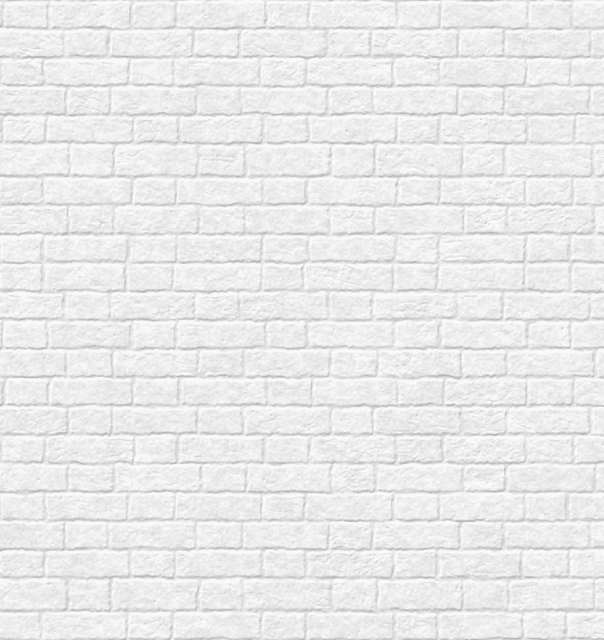
This texture is drawn by a Shadertoy shader. Its source:

```glsl
// Whitewashed brick wall: alternating long and short bricks, lit from above.

const float COURSES = 22.0;             // courses down the canvas; one is the unit
const float COURSE_PITCH = 0.9855;      // height of a common course
const float TALL_EXTRA = 0.16;          // added height of the two tall courses
const vec2  TALL_TOPS = vec2(4.93, 19.87);
const float PAIR_WIDTH = 4.525;         // one long plus one short brick
const float LONG_SHARE = 0.658;         // part of the pair taken by the long brick
const vec2  BOND_START = vec2(1.55, 3.80); // first long brick in the two bond rows
const float BOND_BREAK = 9.0;           // course that repeats the bond of the one above
const float JOINT_HALF = 0.045;
const float CORNER = 0.08;
const float EDGE_SOFT = 0.045;
const vec2  TO_LIGHT = vec2(-0.030, -0.065);
const float BRICK_TONE = 0.931;
const float MORTAR_TONE = 0.898;
const float SHADOW_GAIN = 0.165;
const float SHINE_GAIN = 0.12;
const float GRAIN_TONE = 0.10;          // mottling of the paint
const float SPECK_TONE = 0.045;         // finest roughness of the paint
const float STAIN_TONE = 0.018;         // broad mottling of the paint
const float BRICK_VARIATION = 0.012;

float hash(vec2 p) {
    vec3 a = fract(p.xyx * 0.1031);
    a += dot(a, a.yzx + 33.33);
    return fract((a.x + a.y) * a.z);
}

float noise(vec2 p) {
    vec2 i = floor(p), f = fract(p);
    f = f * f * (3.0 - 2.0 * f);
    return mix(mix(hash(i), hash(i + vec2(1, 0)), f.x),
               mix(hash(i + vec2(0, 1)), hash(i + vec2(1, 1)), f.x), f.y);
}

float fbm(vec2 p) {
    float sum = 0.0, amp = 0.5;
    for (int i = 0; i < 4; i++) {
        sum += amp * noise(p);
        p = mat2(1.6, 1.2, -1.2, 1.6) * p + 7.3;
        amp *= 0.5;
    }
    return sum;
}

// Signed distance to the nearest brick (negative inside) and its id.
float brickDistance(vec2 q, out vec2 id) {
    vec2 tall = clamp((q.y - TALL_TOPS) / (COURSE_PITCH + TALL_EXTRA), 0.0, 1.0);
    float v = (q.y - TALL_EXTRA * (tall.x + tall.y)) / COURSE_PITCH;
    float row = floor(v);
    float bond = mod(row + step(BOND_BREAK, row), 2.0);
    float start = mix(BOND_START.x, BOND_START.y, bond) + 0.22 * (hash(vec2(row, 3.0)) - 0.5);
    float u = (q.x - start) / PAIR_WIDTH;
    u += 0.03 * (noise(vec2(u * 2.0, row * 7.0)) - 0.5);
    float pair = floor(u), w = fract(u);
    float split = LONG_SHARE + 0.02 * (hash(vec2(pair, row + 40.0)) - 0.5);
    float isShort = step(split, w);
    id = vec2(pair * 2.0 + isShort, row);

    vec2 span = mix(vec2(0.0, split), vec2(split, 1.0), isShort);
    vec2 center = vec2(0.5 * (span.x + span.y), 0.5);
    vec2 halfSize = vec2(0.5 * (span.y - span.x) * PAIR_WIDTH, 0.5 * COURSE_PITCH);
    halfSize -= JOINT_HALF + 0.03 * vec2(hash(id + 11.0), hash(id + 23.0));
    vec2 local = (vec2(w, fract(v)) - center) * vec2(PAIR_WIDTH, COURSE_PITCH);
    vec2 e = abs(local) - halfSize + CORNER;
    return length(max(e, 0.0)) + min(max(e.x, e.y), 0.0) - CORNER;
}

// Height of the painted surface; also returns brick coverage and id.
float wallHeight(vec2 q, float pixel, out float cover, out vec2 id) {
    vec2 wobble = vec2(noise(q * 1.7), noise(q * 1.7 + 50.0)) - 0.5;
    vec2 ragged = vec2(noise(q * 8.0 + 20.0), noise(q * 8.0 + 80.0)) - 0.5;
    float d = brickDistance(q + 0.07 * wobble + 0.06 * ragged, id);
    // Paint fills parts of the joints, so edges fade in and out.
    float soft = max(EDGE_SOFT, pixel) * (0.8 + 0.9 * noise(q * 2.6 + 33.0));
    cover = 1.0 - smoothstep(-soft, soft, d);
    float fill = 0.5 * smoothstep(0.35, 0.85, noise(q * 2.2 + 70.0));

    float rough = 0.3 + 0.7 * hash(id + 5.0);
    float grain = 0.35 * fbm(q * 4.0) + 0.30 * noise(q * 12.0);
    // Tooled creases lean a different way on each brick.
    float lean = 0.9 * (hash(id + 31.0) - 0.5);
    vec2 along = vec2(q.x + lean * q.y, q.y - lean * q.x);
    float ridge = 1.0 - abs(2.0 * fbm(along * vec2(1.4, 3.2) + id * 3.7) - 0.95);
    float crease = smoothstep(0.8, 1.0, ridge) * rough * smoothstep(0.35, 0.7, noise(q * 1.5 + 9.0));
    // Sparse round pits.
    vec2 cell = floor(q * 5.0);
    vec2 spot = 0.3 + 0.4 * vec2(hash(cell + 60.0), hash(cell + 90.0));
    float pit = step(0.98, hash(cell)) * (1.0 - smoothstep(0.08, 0.28, length(fract(q * 5.0) - spot)));
    float face = 1.0 + (0.5 + 0.6 * rough) * grain - 0.45 * crease - 0.5 * pit;
    return mix(fill + 0.5 * grain, face, cover);
}

void mainImage(out vec4 fragColor, in vec2 fragCoord) {
    float pixel = COURSES / iResolution.y;
    vec2 q = vec2(fragCoord.x, iResolution.y - fragCoord.y) * pixel;

    float cover, litCover;
    vec2 id, litId;
    float here = wallHeight(q, pixel, cover, id);
    float relief = here - wallHeight(q + TO_LIGHT, pixel, litCover, litId);

    // Paint tone, with mottling and a small change per brick.
    float tone = mix(MORTAR_TONE, BRICK_TONE, cover);
    tone += BRICK_VARIATION * (hash(id + 17.0) - 0.5) * cover;
    tone += STAIN_TONE * (fbm(q * 0.35 + 4.0) - 0.47);
    tone += GRAIN_TONE * (fbm(q * vec2(3.5, 6.0) + 15.0) - 0.47);
    tone += SPECK_TONE * (noise(q * vec2(11.0, 15.0) + 5.0) - 0.5);
    tone += relief * (relief < 0.0 ? SHADOW_GAIN : SHINE_GAIN);

    // Faint pale line where the bond breaks.
    float seam = abs(q.y - BOND_BREAK - 0.1);
    tone += 0.018 * (1.0 - smoothstep(0.01, 0.02 + pixel, seam));

    fragColor = vec4(vec3(clamp(tone, 0.72, 0.975)), 1.0);
}
```
